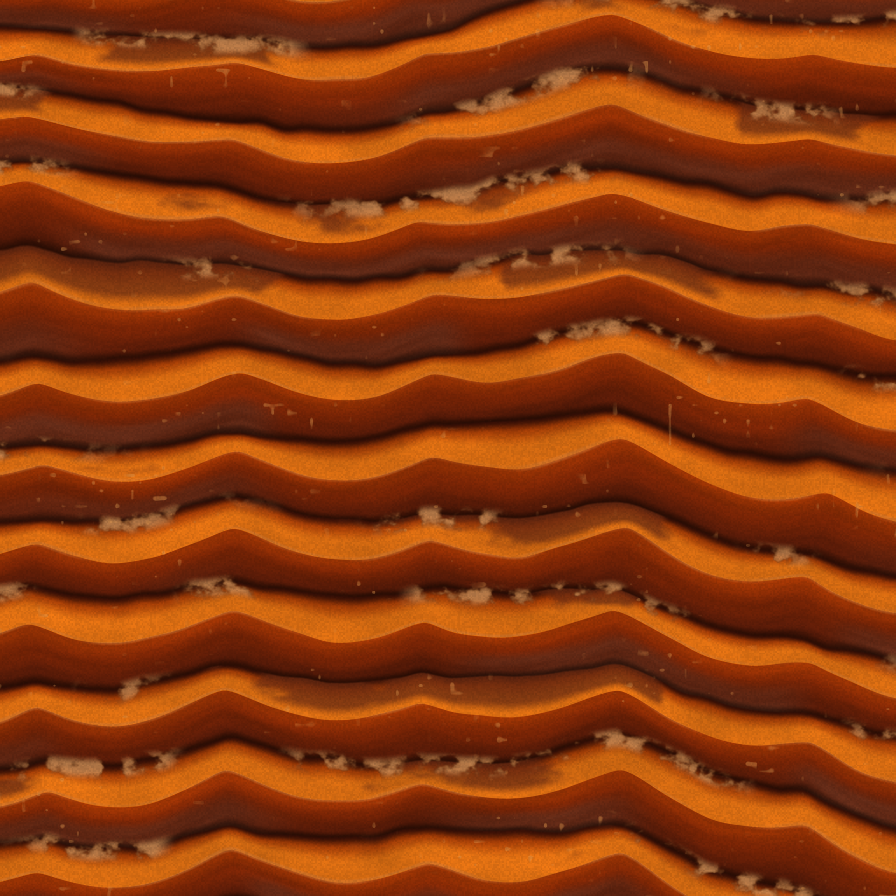
Give the GLSL for this texture, as a Shadertoy shader.

```glsl
// Eleven stacked scalloped ledges of glazed orange clay with dark fronts and crusty seams.

float hash(vec2 p) {
    vec3 q = fract(p.xyx * 0.1031);
    q += dot(q, q.yzx + 33.33);
    return fract((q.x + q.y) * q.z);
}

float noise(vec2 p) {
    vec2 i = floor(p), f = fract(p);
    f = f * f * (3.0 - 2.0 * f);
    return mix(mix(hash(i), hash(i + vec2(1, 0)), f.x),
               mix(hash(i + vec2(0, 1)), hash(i + vec2(1, 1)), f.x), f.y);
}

float fbm(vec2 p) {
    float sum = 0.0, amp = 0.53;
    for (int i = 0; i < 4; i++) {
        sum += amp * noise(p);
        p = mat2(1.6, 1.2, -1.2, 1.6) * p + 7.3;
        amp *= 0.5;
    }
    return sum;
}

void mainImage(out vec4 fragColor, in vec2 fragCoord) {
    vec2 uv = fragCoord / iResolution.xy;
    uv.y = 1.0 - uv.y;
    float px = 14.0 / iResolution.y;

    // Scalloped lips: pointed crests, rounded troughs, sagging at the lower right
    float phase = (uv.x - 0.26 + 0.03 * (noise(uv * vec2(3, 9)) - 0.5)) / 0.217;
    float scallop = sqrt(pow(sin(3.14159 * phase), 2.0) + 0.015);
    float calm = smoothstep(0.1, 0.65, uv.y);
    float v = 11.0 * uv.y - 0.42;
    v -= mix(0.2, 0.33, calm) * scallop;
    v -= 0.09 * (1.0 - cos(3.14159 * phase));
    v -= 1.25 * uv.y * smoothstep(0.6, 1.2, uv.x);
    v -= mix(0.95, 0.2, calm) * (noise(uv * vec2(3.2, 4.5) + 4.0) - 0.5);
    v -= 0.05 * (noise(uv * vec2(24, 14)) - 0.5);
    float row = floor(v), f = fract(v);

    // Each front spans from its lip at 0 down to an uneven seam
    float seam = 0.68 - 0.17 * scallop
               + 0.26 * (noise(vec2(uv.x * 4.0, row * 5.7)) - 0.5)
               + 0.05 * (noise(vec2(uv.x * 38.0, row * 3.1)) - 0.5);
    float depth = f / seam;
    float grain = hash(floor(uv * 512.0)) - 0.5;
    float mottle = fbm(uv * vec2(14, 26));
    float streak = fbm(vec2(uv.x * 9.0 + v * 2.0, v * 7.0));

    // Front face: red glaze sinking to brown, with a dusty bloom low down
    vec3 front = mix(vec3(0.60, 0.20, 0.015), vec3(0.47, 0.14, 0.02),
                     smoothstep(0.0, 0.45, depth));
    front = mix(front, vec3(0.33, 0.10, 0.03), smoothstep(0.35, 0.9, depth));
    float bloom = smoothstep(0.45, 0.7, noise(vec2(uv.x * 5.0, row * 2.7 + 9.0)));
    bloom *= smoothstep(0.3, 0.65, depth);
    front = mix(front, vec3(0.37, 0.17, 0.10), bloom * (0.3 + 0.7 * streak));
    front *= 0.86 + 0.28 * streak;
    front *= 1.0 - 0.5 * smoothstep(0.82, 1.0, depth);

    // Upper face: shadow of the ledge above, opening into bright orange
    float lit = max((f - seam) / (1.0 - seam), step(f, px));
    vec3 top = mix(vec3(0.20, 0.055, 0.02), vec3(0.61, 0.22, 0.02),
                   smoothstep(0.0, 0.26, lit));
    top = mix(top, vec3(0.84, 0.42, 0.07), smoothstep(0.15, 0.6, lit));
    top *= 0.88 + 0.24 * mottle;

    // Worn brown film, more common on the upper ledges
    float film = noise(vec2(uv.x * 4.5 + 2.0, row * 7.3)) + 0.3 * (mottle - 0.5);
    film = smoothstep(0.74, 0.82, film + 0.07 * (1.0 - calm));
    top = mix(top, vec3(0.40, 0.16, 0.065), film * 0.75 * (1.0 - smoothstep(0.6, 0.95, lit)));

    float isFront = smoothstep(0.0, px, f) * (1.0 - smoothstep(seam - px, seam + px, f));
    vec3 col = mix(top, front, isFront);

    // Thin pale rim along the lip
    float lip = min(f, 1.0 - f);
    float rim = (1.0 - smoothstep(0.012, 0.03 + px, lip));
    rim *= smoothstep(0.3, 0.75, noise(vec2(uv.x * 16.0, row * 4.1)));
    col = mix(col, vec3(0.78, 0.45, 0.20), 0.5 * rim);

    // Crumbly cream crust gathered in patches on the seam
    float crumbs = fbm(uv * vec2(48, 60));
    float patches = smoothstep(0.52, 0.72, noise(vec2(uv.x * 8.0, row * 9.1 + 3.0)));
    float band = 1.0 - smoothstep(0.04, 0.17, abs(f - seam - 0.04));
    float crust = patches * band * smoothstep(0.4, 0.58, crumbs);
    col = mix(col, mix(vec3(0.45, 0.25, 0.11), vec3(0.76, 0.52, 0.31),
                       smoothstep(0.42, 0.7, crumbs)), 0.85 * crust);

    // Scattered pale flecks and fine grain
    float fleck = smoothstep(0.86, 0.96, noise(uv * 115.0)) * smoothstep(0.5, 0.7, mottle);
    col = mix(col, vec3(0.82, 0.55, 0.28), 0.45 * fleck);
    col *= 1.0 + 0.11 * grain;

    fragColor = vec4(clamp(col, 0.0, 1.0), 1.0);
}
```
